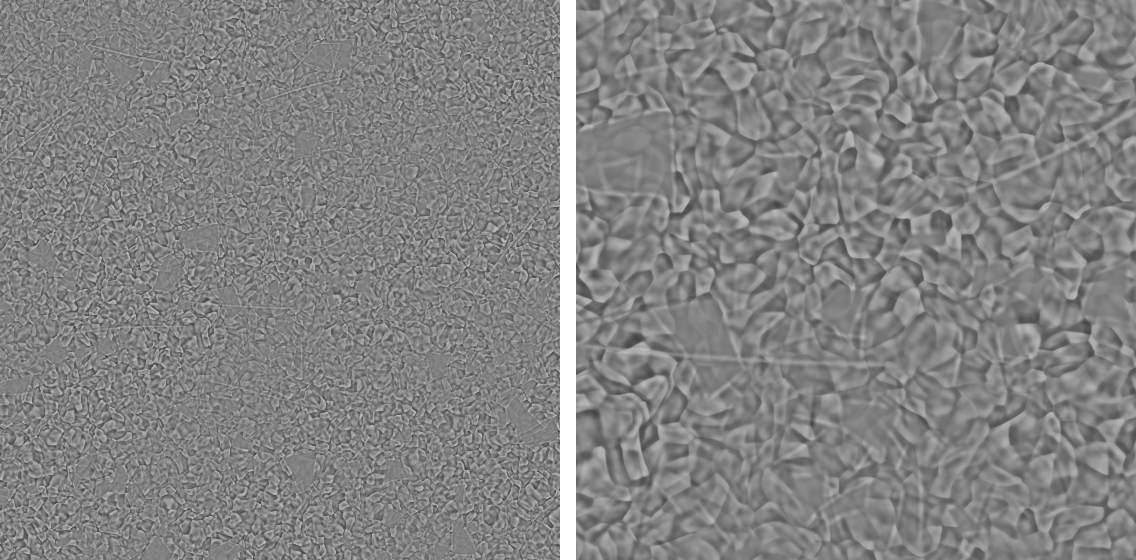
Left: the whole. Right: its middle third, enlarged.
This texture map is drawn by a WebGL 2 fragment shader. Its source:

```glsl
#version 300 es
precision highp float;
// Grey high-pass ground: small faceted grains crossed by straw and broken by
// calm angular chips. The grains are soft cell patterns minus their mean over a
// ring, so only edges remain; straw and chips are scattered distance shapes.
uniform vec2 u_resolution;
out vec4 fragColor;

vec2 hash2(vec2 p) {
  vec3 q = fract(p.xyx * vec3(0.1031, 0.1030, 0.0973));
  q += dot(q, q.yzx + 33.33);
  return fract((q.xx + q.yz) * q.zy);
}

float corner(vec2 cell, vec2 offset) {
  float angle = 6.2832 * hash2(cell).x;
  return dot(vec2(cos(angle), sin(angle)), offset);
}

float gradientNoise(vec2 p) {
  vec2 i = floor(p), f = fract(p), e = vec2(0.0, 1.0);
  vec2 u = f * f * f * (f * (f * 6.0 - 15.0) + 10.0);
  return mix(mix(corner(i, f), corner(i + e.yx, f - e.yx), u.x),
             mix(corner(i + e, f - e), corner(i + e.yy, f - e.yy), u.x), u.y);
}

// Soft-edged cells, each with its own tone and tilt
float facets(vec2 g, float sharpness) {
  vec2 home = floor(g);
  float sum = 0.0, total = 0.000001;
  for (int y = -1; y <= 1; y++) {
    for (int x = -1; x <= 1; x++) {
      vec2 cell = home + vec2(x, y);
      vec2 trait = hash2(cell + 43.0);
      vec2 d = g - cell - hash2(cell + 9.0);
      float weight = exp(-sharpness * dot(d, d));
      sum += weight * (trait.x + 1.4 * dot(trait - 0.5, d));
      total += weight;
    }
  }
  return sum / total;
}

float relief(vec2 p) {
  return facets(p * 82.0, 17.0) + 0.7 * facets(p * 46.0 + 300.0, 30.0)
       + 0.6 * gradientNoise(p * 122.0 + 17.0);
}

// Relief minus its close surroundings, softly limited
float grit(vec2 p) {
  float around = 0.0;
  for (int i = 0; i < 8; i++) {
    float angle = 0.7854 * float(i);
    float radius = i % 2 == 0 ? 0.0044 : 0.0034;
    around += relief(p + radius * vec2(cos(angle), sin(angle))) / 8.0;
  }
  float v = 3.4 * (relief(p) - around);
  return v / sqrt(1.0 + 0.35 * v * v);
}

// Sharpened line profile: a crest flanked by two opposite halos
float crest(float x) {
  return (1.0 - x * x) * exp(-0.5 * x * x);
}

mat2 rotation(float angle) {
  float c = cos(angle), s = sin(angle);
  return mat2(c, s, -s, c);
}

// Slightly bent stalks, one per cell at most; width is in canvas units
float straw(vec2 p, float cells, float share, float width, float seed) {
  vec2 g = p * cells, home = floor(g);
  float sum = 0.0;
  for (int y = -1; y <= 1; y++) {
    for (int x = -1; x <= 1; x++) {
      vec2 cell = home + vec2(x, y);
      vec2 place = hash2(cell + seed), trait = hash2(cell + seed + 57.0);
      vec2 pick = hash2(cell + seed + 113.0);
      vec2 q = rotation(6.2832 * trait.x) * (g - cell - place);
      float halfLength = mix(0.25, 0.85, trait.y);
      q.y += (pick.y - 0.5) * 0.25 * q.x * q.x;
      float body = 1.0 - smoothstep(halfLength - 0.12, halfLength, abs(q.x));
      float tone = pick.y > 0.3 ? 1.0 : -0.8;
      sum += step(pick.x, share) * tone * body * crest(q.y / (cells * width));
    }
  }
  return sum;
}

// Angular chips: x is the calm inside, y the sharpened outline
vec2 chips(vec2 p, float cells, float share, float seed) {
  vec2 g = p * cells, home = floor(g);
  vec2 result = vec2(0.0);
  for (int y = -1; y <= 1; y++) {
    for (int x = -1; x <= 1; x++) {
      vec2 cell = home + vec2(x, y);
      vec2 place = hash2(cell + seed), trait = hash2(cell + seed + 31.0);
      vec2 pick = hash2(cell + seed + 71.0);
      vec2 q = rotation(6.2832 * trait.x) * (g - cell - place);
      q.x += q.y * (pick.y - 0.5);
      vec2 size = vec2(mix(0.18, 0.42, trait.y), mix(0.12, 0.28, pick.y));
      vec2 d = abs(q) - size * (1.0 + 0.8 * q.yx);
      float edge = max(d.x, d.y) / cells;
      float present = step(pick.x, share);
      result.x = max(result.x, present * (1.0 - smoothstep(-0.003, 0.001, edge)));
      result.y += present * crest(edge / 0.0016);
    }
  }
  return result;
}

void main() {
  vec2 p = gl_FragCoord.xy / u_resolution.y;

  // Grains, stretched by a warp; broad regions of gravel or matted litter
  vec2 warp = vec2(gradientNoise(p * 25.0 + 5.0), gradientNoise(p * 25.0 + 91.0));
  float region = gradientNoise(p * 3.2 + 11.0) + 0.5 * gradientNoise(p * 8.0 + 63.0);
  float gravel = smoothstep(-0.35, 0.25, region);
  float tone = 0.125 * mix(0.75, 1.15, gravel) * grit(p + 0.012 * warp);
  tone += 0.06 * gradientNoise(p * 210.0 + 77.0);
  tone += 0.08 * (1.0 - 0.8 * gravel) * straw(p, 38.0, 0.8, 0.0015, 7.0);

  // Calm chips with lit, slightly uneven rims
  vec2 uneven = p + 0.006 * warp;
  vec2 large = chips(uneven, 12.0, 0.14, 19.0);
  vec2 small = chips(uneven, 25.0, 0.18, 131.0);
  tone *= 1.0 - 0.72 * max(large.x, small.x);
  tone += 0.06 * large.y + 0.05 * small.y;

  // Long stalks lie on top, more of them towards the upper edge
  float stalks = straw(p, 7.0, 0.4, 0.0017, 251.0);
  tone *= 1.0 - 0.5 * min(abs(stalks), 1.0);
  tone += 0.13 * mix(0.4, 1.0, p.y) * stalks;

  fragColor = vec4(vec3(clamp(0.507 + tone, 0.2, 0.85)), 1.0);
}
```
